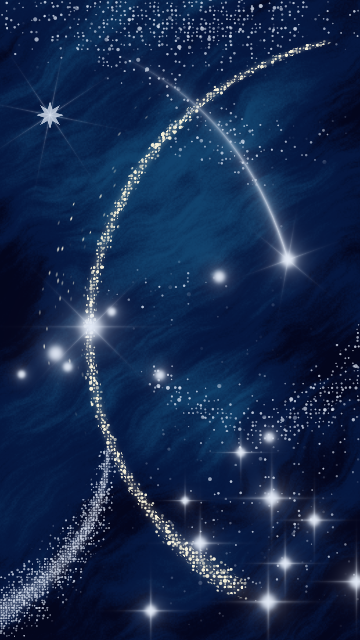
Give the GLSL for this background, as a WebGL 2 fragment shader.

```glsl
#version 300 es
precision highp float;
uniform vec2 u_resolution;
out vec4 fragColor;

const vec3 MIDNIGHT = vec3(.012, .022, .115);
const vec3 NAVY = vec3(.018, .09, .25);
const vec3 TEAL = vec3(.065, .26, .43);
const vec3 SILVER = vec3(.88, .91, .96);
const vec3 CREAM = vec3(.95, .93, .84);

float hash(vec2 p) {
  vec3 q = fract(p.xyx * vec3(.1031, .103, .0973));
  q += dot(q, q.yzx + 33.33);
  return fract((q.x + q.y) * q.z);
}

float noise(vec2 p) {
  vec2 i = floor(p), f = fract(p);
  f = f * f * (3. - 2. * f);
  return mix(mix(hash(i), hash(i + vec2(1, 0)), f.x),
             mix(hash(i + vec2(0, 1)), hash(i + 1.), f.x), f.y);
}

float fbm(vec2 p) {
  float sum = 0., amp = .5;
  for (int i = 0; i < 4; i++) {
    sum += amp * noise(p);
    p = mat2(1.6, 1.2, -1.2, 1.6) * p + 5.3;
    amp *= .5;
  }
  return sum;
}

float bell(float x) { return exp(-x * x); }

float blob(vec2 p, float x, float y, float w, float h) {
  return bell(length((p - vec2(x, y)) / vec2(w, h)));
}

// Distance to a quadratic curve, and position along it
vec2 curve(vec2 p, vec2 a, vec2 b, vec2 c) {
  vec2 best = vec2(9, 0), prev = a;
  for (float i = 1.; i < 20.5; i++) {
    float t = i / 20.;
    vec2 next = mix(mix(a, b, t), mix(b, c, t), t), e = next - prev;
    float h = clamp(dot(p - prev, e) / dot(e, e), 0., 1.);
    float d = length(p - prev - e * h);
    if (d < best.x) best = vec2(d, (i - 1. + h) / 20.);
    prev = next;
  }
  return best;
}

// One random grain per cell, kept where the density allows
float glitter(vec2 p, float cells, float radius, float density, float pixel) {
  vec2 g = p * cells, id = floor(g) + cells;
  vec2 center = .3 + .4 * vec2(hash(id), hash(id + 17.));
  float pick = hash(id + 41.), size = radius * mix(.4, 1., hash(id + 73.));
  float soft = pixel * cells * .7;
  float grain = 1. - smoothstep(size - soft, size + soft, length(fract(g) - center));
  return grain * smoothstep(pick, pick + .08, density) * mix(.45, 1., hash(id + 97.));
}

float orb(vec2 d, float size) {
  float r = length(d) / size;
  return 1.3 * bell(r * 59.) + .5 * exp(-r * 42.);
}

// Thin lines of light through a point
float spokes(vec2 d, float count, float tilt, float reach, float width) {
  float light = 0.;
  for (float i = 0.; i < count; i++) {
    float a = tilt + 3.1416 * i / count;
    vec2 dir = vec2(cos(a), sin(a));
    light += exp(-abs(d.x * dir.y - d.y * dir.x) / width - abs(dot(d, dir)) / reach);
  }
  return light;
}

vec3 paintedSky(vec2 p) {
  vec2 w = p + .22 * vec2(fbm(p * 3.), fbm(p * 3. + 9.));
  w = mat2(.8, -.6, .6, .8) * w;
  float tone = .37 + .42 * blob(p, .43, 1.25, .38, .4) + .25 * blob(p, .55, .62, .28, .22);
  tone -= .2 * blob(p, .8, .87, .22, .12) + .28 * blob(p, 0., 1.05, .16, .4);
  tone -= .35 * blob(p, 1.05, .2, .3, .5) + .3 * blob(p, 1.05, 1.65, .22, .4);
  tone -= .25 * blob(p, .1, .05, .4, .2);
  tone += .95 * fbm(w * vec2(3, 9)) + .3 * fbm(w * vec2(14, 75)) + .09 * noise(p * 260.) - .63;
  return mix(mix(MIDNIGHT, NAVY, smoothstep(0., .38, tone)), TEAL, smoothstep(.36, .98, tone));
}

void main() {
  vec2 p = gl_FragCoord.xy / u_resolution * vec2(1, 1.7778);
  float px = 1. / u_resolution.x;
  vec3 color = paintedSky(p);

  // Comet, dust and sparkling band
  vec2 comet = curve(p, vec2(.324, 1.627), vec2(.676, 1.472), vec2(.8, 1.056));
  vec2 band = curve(p, vec2(.43, .748), vec2(.74, .435), vec2(1.02, .782));
  float dust = .65 * blob(p, .54, 1.71, .28, .08) + .3 * smoothstep(1.55, 1.8, p.y) * (1. - .7 * p.x);
  dust += .3 * blob(p, .7, 1.39, .2, .07) + .3 * exp(-comet.x * 22.) * (1. - comet.y);
  dust += .12 * blob(p, .75, .4, .3, .35) + .12 * blob(p, .48, .96, .2, .07);
  dust += bell(band.x / mix(.035, .065, band.y)) * mix(.3, .75, band.y);
  float light = glitter(p, 85., .28, dust, px) + glitter(p, 35., .2, .65 * dust, px);
  light += comet.y * (.85 * exp(-comet.x * 260.) + .28 * exp(-comet.x * 50.));

  // Powder trail
  vec2 trail = curve(p, vec2(.3, .528), vec2(.29, .238), vec2(-.03, .06));
  float spread = trail.x / mix(.016, .075, trail.y), core = bell(spread * 3.);
  float powder = .7 * bell(spread) + .5 * core;
  light += glitter(p, 140., .42, powder, px) + glitter(p, 95., .3, .6 * powder, px) + .22 * core;

  // Glitter arc with loose flecks
  vec2 q = (p - vec2(1.116, .852)) / vec2(.868, .833);
  float offset = (length(q) - 1.) * .85, angle = atan(q.y, -q.x);
  float width = .026 - .013 * smoothstep(-1., -.5, angle) - .006 * smoothstep(.6, 1.3, angle);
  float ribbon = bell(offset / width) * smoothstep(-1.09, -.98, angle) * (1. - smoothstep(1.28, 1.36, angle));
  float loose = .16 * bell((offset - .08) / .06) * bell((angle - .25) / .45);
  float gold = glitter(p, 105., .48, ribbon, px) + glitter(p, 65., .36, .75 * ribbon, px) + .2 * ribbon;
  gold += glitter(vec2(angle * .42, offset), 100., .26, loose, px);
  color = mix(color, CREAM, min(gold, 1.));

  // Stars as position and size, the first nine with rays
  vec3 stars[16] = vec3[](vec3(.755, .394, 1), vec3(.745, .106, 1), vec3(.873, .333, .75),
    vec3(.792, .213, .75), vec3(.99, .162, .9), vec3(.556, .269, .85), vec3(.419, .081, .75),
    vec3(.669, .521, .6), vec3(.514, .387, .5), vec3(.155, .796, .95), vec3(.188, .759, .6),
    vec3(.06, .738, .5), vec3(.609, 1.009, .75), vec3(.31, .912, .55), vec3(.444, .736, .65), vec3(.748, .563, .65));
  for (int i = 0; i < 16; i++) {
    vec2 d = p - stars[i].xy;
    float size = stars[i].z;
    light += orb(d, size);
    if (i < 9) light += .9 * spokes(d, 2., 0., .038 * size, .0033 * size);
  }

  // Main flare, comet head and eight-pointed star
  vec2 flare = p - vec2(.253, .87), head = p - vec2(.8, 1.056), star = p - vec2(.139, 1.458);
  light += orb(flare, 1.5) + .45 * spokes(flare, 4., 0., .055, .003);
  light += orb(head, .9) + .55 * spokes(head, 3., .35, .035, .003);
  float lobe = abs(fract(atan(star.y, star.x) * 1.2732) - .5) * 2.;
  float rim = mix(.018, .038, lobe * lobe);
  light += .8 - .8 * smoothstep(-px, px, length(star) - rim) + .4 * spokes(star, 4., -.2, .06, .0018);
  fragColor = vec4(mix(color, SILVER, 1. - exp(-1.7 * light)), 1);
}
```
